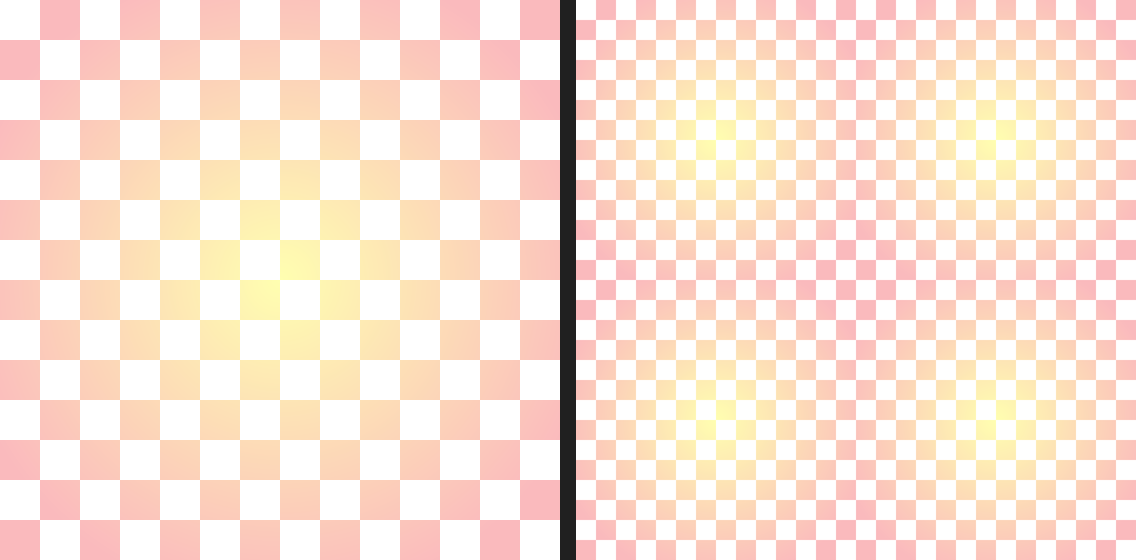
Left: one tile. Right: repeated 2 by 2.
Give the GLSL for this pattern, as a WebGL 1 fragment shader.

```glsl
precision highp float;

uniform vec2 u_resolution;

// Signed distance to the nearest cell border, positive in even cells
vec2 alternatingCells(vec2 cell) {
  return 0.5 - abs(mod(cell + 0.5, 2.0) - 1.0);
}

// Coverage of the coloured squares, with borders one pixel soft
float checkerMask(vec2 cell, vec2 pixelSize) {
  vec2 side = clamp(2.0 * alternatingCells(cell) / pixelSize, -1.0, 1.0);
  return 0.5 + 0.5 * side.x * side.y;
}

// Radial blend from yellow at the centre to pink at the corners
vec3 radialGlow(vec2 uv) {
  float blend = clamp(length(uv - 0.5) / 0.58, 0.0, 1.0);
  return mix(vec3(1.0, 0.997, 0.69), vec3(0.982, 0.73, 0.742), blend);
}

void main() {
  vec2 uv = gl_FragCoord.xy / u_resolution;
  float cellCount = 14.0;
  float mask = checkerMask(uv * cellCount, cellCount / u_resolution);
  gl_FragColor = vec4(mix(vec3(1.0), radialGlow(uv), mask), 1.0);
}
```
